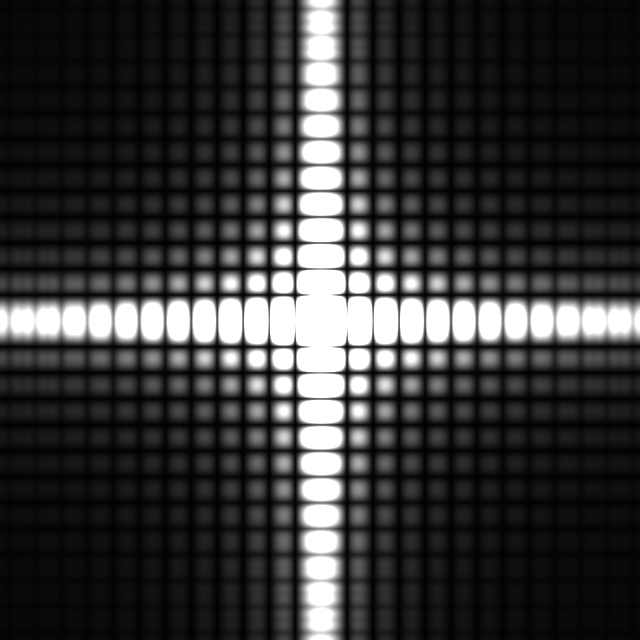
This background is drawn by a Shadertoy shader. Its source:

```glsl
#define CENTER vec2(0.5018, 0.4985)
#define FRINGE_PERIOD 0.0406
#define EXPOSURE 55.0
#define NULL_SOFTNESS 0.04
#define BLUR_REACH 12.0
#define BLUR_LIMIT 0.75
#define BLUR_LEVEL 0.85
#define RIPPLE 0.09

const float PI = 3.14159265;

// Amplitude of light behind a slit; u counts dark fringes from the axis.
float slitAmplitude(float u) {
    u = abs(u);
    float phase = PI * u;
    float wave = sin(phase);
    float fringe = sqrt(wave * wave + NULL_SOFTNESS * NULL_SOFTNESS);

    // Distant fringes lose contrast and gain a fine double ripple.
    float reach = u / BLUR_REACH;
    float blur = min(reach * reach * reach, BLUR_LIMIT);
    float washed = BLUR_LEVEL - RIPPLE * cos(4.0 * phase);
    fringe = mix(fringe, washed, blur);

    return min(fringe / max(phase, 0.001), 1.0);
}

void mainImage(out vec4 fragColor, in vec2 fragCoord) {
    vec2 uv = fragCoord / iResolution.xy;
    vec2 fringes = (uv - CENTER) / FRINGE_PERIOD;

    // A square opening is the product of two crossed slits.
    float light = EXPOSURE * slitAmplitude(fringes.x) * slitAmplitude(fringes.y);
    fragColor = vec4(vec3(clamp(light, 0.0, 1.0)), 1.0);
}
```
